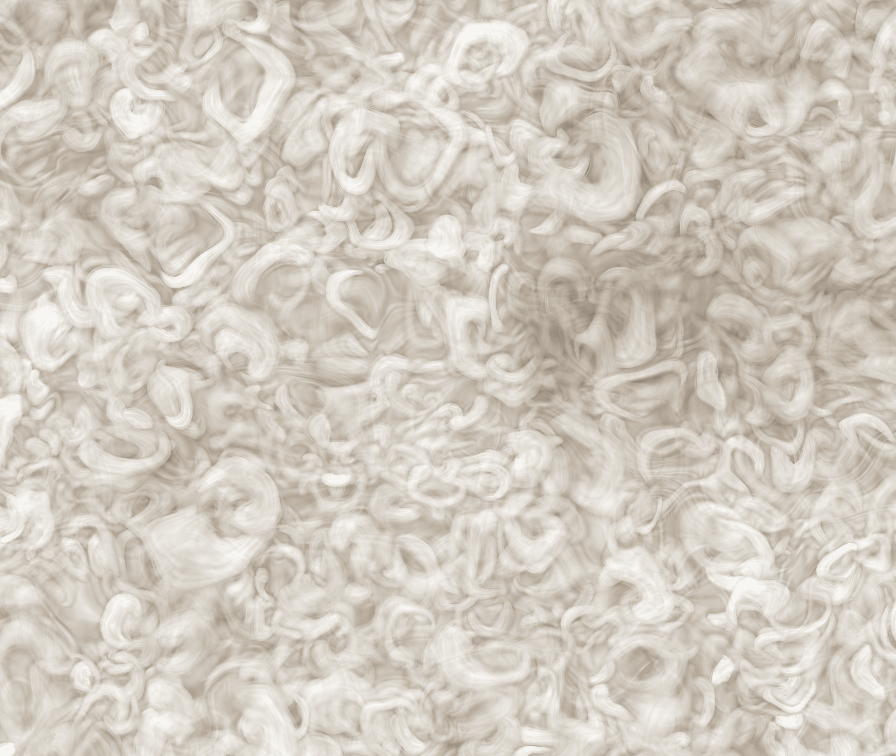
Reproduce this texture procedurally as a Shadertoy shader.

```glsl
// Cream curly wool: layers of soft spiral locks scattered on jittered grids.
// Each lock is a tapered, silky arc with fine strands along its length; curly
// wisps, shaded gaps and broad folds blend the locks into a fluffy fleece.

const float TAU = 6.2831853;
const int LAYERS = 8;
const vec2 LIGHT = vec2(-0.45, 0.89);
const vec3 CREVICE = vec3(0.46, 0.42, 0.36);
const vec3 SHADE = vec3(0.72, 0.676, 0.616);
const vec3 CREAM = vec3(0.93, 0.918, 0.895);

vec4 hash4(vec2 cell, float seed) {
    vec4 h = fract(vec4(cell.xyx, seed) * vec4(0.1031, 0.1030, 0.0973, 0.1099));
    h += dot(h, h.wzxy + 33.33);
    return fract((h.xxyz + h.yzzw) * h.zywx);
}

float noise(vec2 p) {
    vec2 i = floor(p), f = fract(p);
    f = f * f * (3.0 - 2.0 * f);
    float low = mix(hash4(i, 1.0).x, hash4(i + vec2(1, 0), 1.0).x, f.x);
    float high = mix(hash4(i + vec2(0, 1), 1.0).x, hash4(i + vec2(1, 1), 1.0).x, f.x);
    return mix(low, high, f.y);
}

float fbm(vec2 p) {
    float sum = 0.0, gain = 0.53;
    for (int i = 0; i < 4; i++) {
        sum += gain * noise(p);
        p = mat2(1.6, 1.2, -1.2, 1.6) * p + 7.3;
        gain *= 0.5;
    }
    return sum;
}

vec2 warp(vec2 p, float scale, float amount) {
    vec2 bend = vec2(noise(p * scale), noise(p * scale + 41.7));
    return p + amount * (bend - 0.5);
}

// Fine curling fibres: stretched noise on strongly bent coordinates
float wisps(vec2 p, vec2 stretch) {
    vec2 curled = warp(warp(p, 13.0, 0.13), 34.0, 0.03);
    return 0.6 * noise(curled * stretch) + 0.4 * noise(curled * stretch * 2.1 + 5.0);
}

// Spiral lock around the origin: x = tone offset, y = coverage, z = halo
vec3 lock(vec2 q, vec4 shape, float seed, float softness) {
    float turn = shape.x * TAU;
    vec2 local = mat2(cos(turn), -sin(turn), sin(turn), cos(turn)) * q;
    float angle = atan(local.y, local.x);
    float along = angle / mix(1.1, 2.9, shape.y);
    float radius = mix(0.14, 0.46, shape.z) * (1.0 + 0.25 * along);
    float taper = sqrt(max(0.0, 1.0 - along * along));
    float width = mix(0.09, 0.29, shape.w) * taper;
    float across = (length(q) - radius) / max(width, 0.01);
    float ends = smoothstep(1.0, 0.75, abs(along));

    float strand = 0.5 * noise(vec2(across * 4.0 + seed, angle * 1.5))
                 + 0.5 * noise(vec2(across * 9.0 - seed, angle * 2.5));
    float edge = abs(across) + 0.7 * (strand - 0.5);
    float cover = smoothstep(1.15, mix(0.75, 0.1, softness), edge) * ends;
    float halo = smoothstep(1.65, 0.7, abs(across)) * ends;

    vec2 radial = q / max(length(q), 0.001);
    float facing = dot(radial, LIGHT);
    float body = max(0.0, 1.0 - across * across);
    float tone = 0.035 * facing * clamp(across, -1.0, 1.0)
               + 0.06 * body * pow(abs(facing), 4.0)
               - 0.03 * (1.0 - body) + 0.11 * (strand - 0.5);
    return vec3(tone, cover, halo);
}

// Lay one jittered grid of locks over the tone below
float addLocks(float tone, vec2 p, float scale, float layer, float base) {
    vec2 grid = p * scale + layer * vec2(3.37, 5.71);
    vec2 home = floor(grid);
    for (int j = -1; j <= 1; j++) {
        for (int i = -1; i <= 1; i++) {
            vec2 cell = home + vec2(i, j);
            vec4 place = hash4(cell, layer + 11.0);
            vec4 shape = hash4(cell, layer + 57.0);
            if (place.z > 0.8) continue;
            float softness = smoothstep(0.05, 0.6, place.z);
            vec3 curl = lock(grid - cell - place.xy, shape, place.w * 50.0, softness);
            float lit = base + curl.x + 0.05 * (place.w - 0.5);
            float strength = mix(0.92, 0.6, softness);
            tone *= 1.0 - 0.09 * strength * curl.z;
            tone = mix(tone, lit, curl.y * strength);
        }
    }
    return tone;
}

// Broad folds: soft mounds with a dim hollow on the right
float folds(vec2 p) {
    vec2 hollow = (p - vec2(0.95, 0.57)) / vec2(0.27, 0.17);
    return 0.13 * (fbm(p * 3.5) - 0.5) - 0.05 * exp(-dot(hollow, hollow));
}

vec3 woolColor(float tone) {
    float t = (tone - SHADE.r) / (CREAM.r - SHADE.r);
    vec3 bright = mix(SHADE, CREAM, clamp(t, 0.0, 1.2));
    return mix(bright, CREVICE, clamp(-t * 0.8, 0.0, 1.0));
}

void mainImage(out vec4 fragColor, in vec2 fragCoord) {
    vec2 p = fragCoord / iResolution.y;
    vec2 bent = warp(warp(p, 10.0, 0.05), 30.0, 0.016);
    float fibre = wisps(p, vec2(28.0, 100.0)) - 0.5;
    float fuzz = wisps(p + 4.3, vec2(130.0, 45.0)) - 0.5;

    // Fuzzy undercoat
    float tone = 0.72 + 0.14 * fbm(p * 24.0) + 0.15 * fibre;

    // Locks, from deep and small to high and large
    for (int i = 0; i < LAYERS; i++) {
        float depth = float(i) / float(LAYERS - 1);
        float scale = mix(15.5, 10.5, depth) + 1.5 * sin(float(i) * 2.4);
        tone = addLocks(tone, bent, scale, float(i), mix(0.85, 0.915, depth));
    }

    // Tangled gaps between clumps, then wisps, fuzz and folds
    float gap = smoothstep(0.54, 0.78, fbm(p * 8.0 + 19.0));
    tone -= gap * (0.07 + 0.16 * fuzz);
    tone += 0.06 * fibre + 0.05 * fuzz + 0.03 * (fbm(p * 120.0) - 0.5);
    tone += folds(p) + 0.008;
    fragColor = vec4(woolColor(tone), 1.0);
}
```
